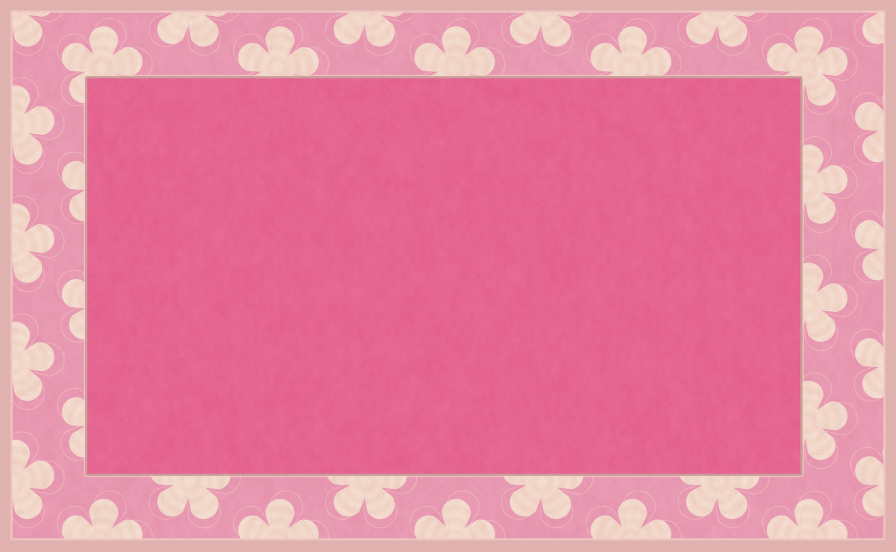
Write a Shadertoy shader that draws this background.

```glsl
// Pink felt panel in a floral border with a dusty rose outer frame.

const vec2 SIZE = vec2(162.0, 100.0);   // canvas in working units
const vec2 PERIOD = vec2(31.87, 21.4);  // spacing of the flower lattice
const vec2 FIRST_FLOWER = vec2(18.35, 87.7);

const vec3 ROSE = vec3(0.90, 0.395, 0.567);
const vec3 BLOSSOM = vec3(0.91, 0.595, 0.695);
const vec3 CREAM = vec3(0.945, 0.84, 0.785);
const vec3 DUSTY = vec3(0.875, 0.70, 0.685);
const vec3 TRIM = vec3(0.80, 0.61, 0.60);
const vec3 THREAD = vec3(0.94, 0.72, 0.73);

float hash(vec2 p) {
    return fract(sin(dot(p, vec2(127.1, 311.7))) * 43758.545);
}

float noise(vec2 p) {
    vec2 i = floor(p), f = fract(p);
    f = f * f * (3.0 - 2.0 * f);
    return mix(mix(hash(i), hash(i + vec2(1, 0)), f.x),
               mix(hash(i + vec2(0, 1)), hash(i + vec2(1, 1)), f.x), f.y);
}

// Felt grain, centred on zero: broad mottling plus short fibres
float grain(vec2 p) {
    float mottle = noise(p * vec2(0.45, 0.3)) + noise(p * vec2(1.1, 0.7));
    float fibres = noise(p * vec2(2.6, 1.3)) + noise(p * vec2(1.6, 3.1));
    return 0.3 * mottle + 0.2 * fibres - 0.5;
}

float boxDistance(vec2 p, vec2 centre, vec2 halfSize) {
    vec2 d = abs(p - centre) - halfSize;
    return length(max(d, 0.0)) + min(max(d.x, d.y), 0.0);
}

// Five tapered petals; turn rotates the one that points up
float flowerDistance(vec2 p, float turn, float reach, float tip) {
    float sector = 6.28319 / 5.0;
    float angle = atan(p.x, p.y) - turn;
    angle = mod(angle + 0.5 * sector, sector) - 0.5 * sector;
    vec2 q = length(p) * vec2(cos(angle), sin(angle));
    float along = clamp(q.x / reach, 0.0, 1.0);
    return length(q - vec2(reach * along, 0.0)) - mix(0.9, tip, along);
}

float cover(float d, float pixel) {
    return 1.0 - smoothstep(-0.6 * pixel, 0.6 * pixel, d);
}

// One rectangular lattice of flowers with loose thread outlines
vec3 addFlowers(vec3 col, vec2 p, vec2 origin, float pixel) {
    vec2 q = mod(p - origin + 0.5 * PERIOD, PERIOD) - 0.5 * PERIOD;
    float outline = flowerDistance(q - vec2(0.2, 0.1), 0.22, 6.0, 3.0);
    float petals = flowerDistance(q, 0.08, 4.9, 2.65);
    col = mix(col, THREAD, 0.75 * cover(abs(outline) - 0.09, pixel));
    vec3 cream = CREAM + 0.02 * sin(3.0 * length(q)) * vec3(0.3, 0.7, 1.0);
    col = mix(col, cream, cover(petals, pixel));
    float inner = flowerDistance(q, 0.14, 4.6, 1.8);
    float stitch = cover(abs(inner) - 0.05, pixel);
    return mix(col, BLOSSOM, 0.15 * stitch * cover(petals, pixel));
}

void mainImage(out vec4 fragColor, in vec2 fragCoord) {
    vec2 p = fragCoord / iResolution.xy * SIZE;
    float pixel = SIZE.y / iResolution.y;
    float felt = grain(p);

    // Floral band, built from two interleaved lattices
    vec3 band = addFlowers(BLOSSOM, p, FIRST_FLOWER, pixel);
    band = addFlowers(band, p, FIRST_FLOWER + 0.5 * PERIOD, pixel);
    band += 0.07 * felt * vec3(0.4, 1.0, 0.8);

    // Outer frame with a pale inner edge
    float frame = boxDistance(p, vec2(81.0, 50.1), vec2(78.9, 47.8));
    vec3 col = mix(DUSTY, band, cover(frame, pixel));
    col = mix(col, vec3(0.94, 0.79, 0.77), 0.8 * cover(abs(frame) - 0.2, pixel));

    // Centre panel with a narrow trim
    float panel = boxDistance(p, vec2(80.25, 50.0), vec2(64.45, 35.8));
    col = mix(col, CREAM, 0.6 * cover(panel - 0.65, pixel));
    col = mix(col, TRIM, cover(panel - 0.4, pixel));
    vec3 rose = ROSE + 0.07 * felt * vec3(0.4, 1.0, 0.8);
    col = mix(col, rose, cover(panel, pixel));

    fragColor = vec4(col, 1.0);
}
```
